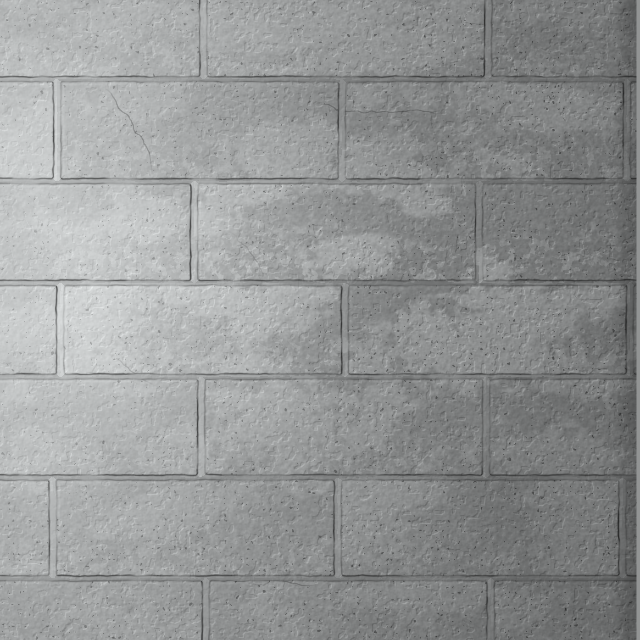
This texture is drawn by a WebGL 2 fragment shader. Its source:

```glsl
#version 300 es
precision highp float;
// Painted concrete block wall in running bond, lit from the left, with stains, pits and cracks.

uniform vec2 u_resolution;
out vec4 outColor;

const int ROWS = 7;
// Heights of the bed joints, and first vertical joint of each row, from the bottom up
const float BED[8] = float[8](-0.062, 0.0964, 0.2539, 0.4115, 0.558, 0.7170, 0.8763, 1.034);
const float SHIFT[7] = float[7](0.3216, 0.0827, 0.3145, 0.0940, 0.3034, 0.0892, 0.3177);
const float BLOCK_WIDTH = 0.4450;             // block pitch, joint included
const vec2 JOINT = vec2(0.0112, 0.0080);      // vertical and horizontal joint widths
const float EDGE_WOBBLE = 0.0030;
const float CORNER = 0.004;
const float CREASE = 0.0009;                  // half width of the dark joint line
const float SHADE = 0.447;                    // tone far from the light
const float GLOW = 0.355;                     // tone added by the light
const vec2 LIGHT_POS = vec2(-0.02, 0.61);
const vec2 LIGHT_SIZE = vec2(0.58, 0.72);
const vec2 TO_LIGHT = vec2(-0.0016, 0.0016);  // step used to emboss the surface
const vec2 WORN_POS = vec2(0.66, 0.57);       // middle of the most weathered area
const vec2 WORN_SIZE = vec2(0.45, 0.24);
const vec3 TINT = vec3(0.990, 1.003, 1.004);
const float RELIEF = 0.17;
const float GRAIN = 0.12;
const float PIT_GRID = 115.0;
const float TRIM_X = 0.9945;                  // pale strip on the right border

float hash(vec2 p) {
  vec3 q = fract(vec3(p.xyx) * 0.1031);
  q += dot(q, q.yzx + 33.33);
  return fract((q.x + q.y) * q.z);
}

float noise(vec2 p) {
  vec2 i = floor(p), f = fract(p);
  f = f * f * (3.0 - 2.0 * f);
  return mix(mix(hash(i), hash(i + vec2(1, 0)), f.x),
             mix(hash(i + vec2(0, 1)), hash(i + 1.0), f.x), f.y);
}

float fbm(vec2 p, int octaves) {
  float sum = 0.0, amp = 0.5, total = 0.0;
  for (int i = 0; i < octaves; i++) {
    sum += amp * noise(p);
    total += amp;
    amp *= 0.5;
    p = mat2(0.8, 0.6, -0.6, 0.8) * p * 2.03 + 17.3;
  }
  return sum / total;
}

float roundBox(vec2 p, vec2 halfSize, float r) {
  vec2 e = abs(p) - halfSize + r;
  return length(max(e, 0.0)) + min(max(e.x, e.y), 0.0) - r;
}

// Rough skin of the concrete with shallow pocks.
float height(vec2 uv) {
  float pock = smoothstep(0.58, 0.72, fbm(uv * 130.0 + 9.0, 2));
  return fbm(uv * 165.0, 2) - 0.8 * pock;
}

// Small ragged holes, one at most per grid cell, in loose clusters.
float pits(vec2 uv) {
  vec2 ragged = vec2(noise(uv * 260.0), noise(uv * 260.0 + 50.0)) - 0.5;
  vec2 g = uv * PIT_GRID + 0.4 * ragged, id = floor(g);
  vec2 centre = 0.3 + 0.4 * vec2(hash(id + 3.1), hash(id + 8.7));
  float d = length(fract(g) - centre);
  float radius = mix(0.06, 0.25, pow(hash(id + 5.3), 3.0));
  float present = step(mix(0.97, 0.62, noise(uv * 14.0)), hash(id));
  return present * (1.0 - smoothstep(radius * 0.4, radius + 0.08, d));
}

// Hairline along a noise contour, broken into stretches.
float cracks(vec2 uv, float px) {
  float n = noise(uv * vec2(3.2, 4.1) + 0.05 * fbm(uv * 34.0, 3) + 41.0);
  float d = abs(n - 0.52) * px / max(fwidth(n), 0.0001);
  float gate = smoothstep(0.58, 0.68, noise(uv * 5.0 + 73.0));
  return gate * (1.0 - smoothstep(0.0002, 0.0005 + px * 0.5, d));
}

void main() {
  vec2 uv = gl_FragCoord.xy / u_resolution;
  float px = 1.0 / min(u_resolution.x, u_resolution.y);

  // Running bond layout with slightly uneven edges
  vec2 wobble = vec2(fbm(uv * 60.0, 3), fbm(uv * 60.0 + 91.0, 3)) - 0.5;
  vec2 p = uv + EDGE_WOBBLE * wobble;
  int row = 0;
  for (int i = 1; i < ROWS; i++) row += int(p.y > BED[i]);
  float column = (p.x - SHIFT[row]) / BLOCK_WIDTH;
  vec2 size = vec2(BLOCK_WIDTH, BED[row + 1] - BED[row]);
  vec2 q = vec2((fract(column) - 0.5) * size.x, p.y - BED[row] - 0.5 * size.y);
  vec2 halfSize = 0.5 * (size - JOINT);
  float d = roundBox(q, halfSize, CORNER);
  vec2 e = abs(q) - halfSize;
  bool onSide = e.x > e.y;
  float shadowSide = step(0.0, onSide ? q.x : -q.y);
  float mortar = smoothstep(-px, px, d);
  float seed = hash(vec2(floor(column), float(row)) + 30.0);

  // Falloff of the light
  vec2 away = (uv - LIGHT_POS) / LIGHT_SIZE;
  float light = exp(-dot(away, away));
  float tone = SHADE + GLOW * light;
  tone *= 1.0 + 0.04 * (seed - 0.5);
  tone *= 1.0 + 0.14 * (fbm(uv * 5.0 + 12.0, 4) - 0.5);

  // Damp stains with ragged rims, and pale flecks low on the blocks
  vec2 spread = (uv - WORN_POS) / WORN_SIZE;
  float worn = mix(0.5, 1.2, exp(-dot(spread, spread))) * mix(1.0, 0.35, light);
  float low = smoothstep(0.03, -0.05, q.y);
  float patches = fbm(uv * vec2(7.5, 15.0) + seed * 37.0, 4);
  patches += 0.30 * (fbm(uv * 80.0, 3) - 0.5) + 0.07 * low + 0.10 * smoothstep(-0.02, 0.0, d);
  float stain = smoothstep(0.46, 0.60, patches);
  tone *= 1.0 + worn * mix(0.085, -0.085, stain);
  float flecks = smoothstep(0.52, 0.62, fbm(uv * 90.0 + 7.0, 3)) * low * stain;
  tone *= 1.0 + 0.16 * worn * flecks;

  // Rough stippled surface
  float relief = height(uv) - height(uv + TO_LIGHT);
  float stipple = fbm(uv * 215.0 + 31.0, 2) - 0.5;
  float rough = mix(1.2, 0.4, light) * (1.0 - 0.6 * mortar);
  tone *= 1.0 + (RELIEF * relief + GRAIN * stipple) * rough;
  tone *= 1.0 - 0.40 * pits(uv) * mix(1.0, 0.4, light) * (1.0 - mortar);
  tone *= 1.0 - 0.20 * cracks(uv, px) * (1.0 - mortar);

  // Joints: flat mortar, thin broken creases and a lit arris
  tone *= mix(1.0, onSide ? 1.04 : 0.93, mortar);
  float crease = exp(-pow(d / (CREASE + 0.3 * px), 2.0));
  float broken = mix(0.35, 1.0, smoothstep(0.3, 0.7, fbm(uv * 28.0 + 5.0, 3)));
  tone *= 1.0 - crease * broken * mix(0.26, onSide ? 0.62 : 0.48, shadowSide);
  float arris = exp(-pow((d + 0.004) / 0.002, 2.0));
  tone *= 1.0 + 0.04 * arris * (1.0 - shadowSide);

  // Shaded right end and its pale trim
  tone *= 1.0 - 0.17 * smoothstep(0.950, 0.993, uv.x);
  float trim = smoothstep(TRIM_X - px, TRIM_X + px, uv.x);
  tone = mix(tone, 0.58, trim);

  outColor = vec4(clamp(tone * TINT, 0.0, 1.0), 1.0);
}
```
